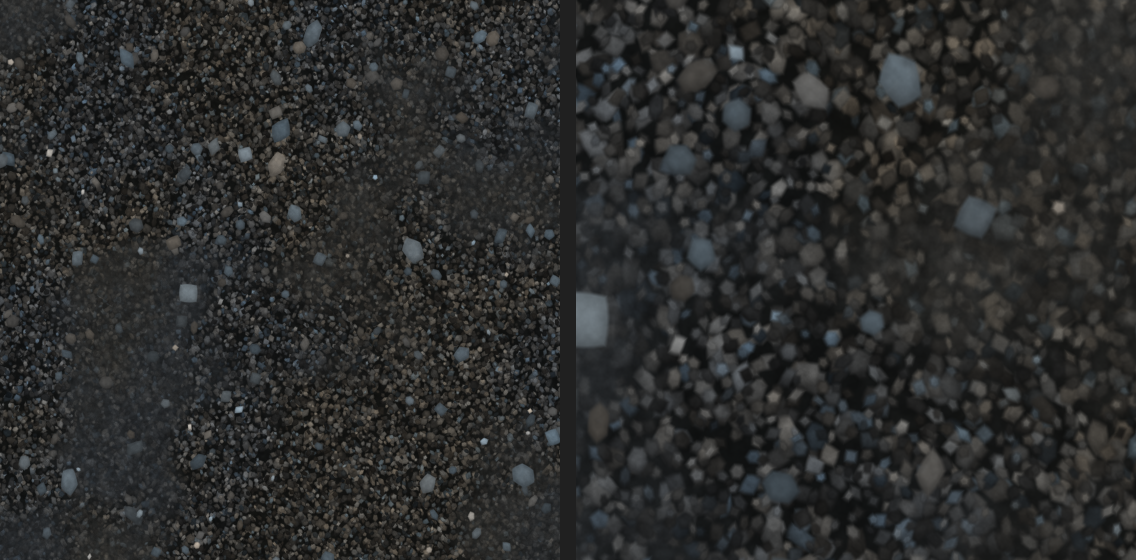
Left, the full canvas; right, a detail of the centre.
A Shadertoy shader for this texture:

```glsl
// Dark damp gravel: layers of small angular grains scattered over near-black soil,
// with smoother silt patches, then sparse blue-grey pebbles and a few pale chips.
// Each layer is a jittered grid of soft polygons, painted one over another.

const float TAU = 6.2831853;
const float EDGE_SOFTNESS = 0.0016;
const float SILT_SCALE = 4.5;
const float MOTTLE_SCALE = 130.0;
const float MOTTLE_AMOUNT = 0.42;
const vec3 GAP_COLOR = vec3(0.066, 0.069, 0.066);
const vec3 SILT_COLOR = vec3(0.178, 0.183, 0.186);
const vec3 WARM_TINT = vec3(1.07, 1.0, 0.91);
const vec3 NEUTRAL_TINT = vec3(0.99, 1.0, 1.0);
const vec3 BLUE_TINT = vec3(0.86, 1.01, 1.12);

vec4 hash4(vec3 p) {
    vec4 q = fract(p.xyzx * vec4(0.1031, 0.1030, 0.0973, 0.1099));
    q += dot(q, q.wzxy + 33.33);
    return fract((q.xxyz + q.yzzw) * q.zywx);
}

float valueNoise(vec2 p, float seed) {
    vec2 cell = floor(p), f = fract(p);
    f = f * f * (3.0 - 2.0 * f);
    float low = mix(hash4(vec3(cell, seed)).x, hash4(vec3(cell + vec2(1, 0), seed)).x, f.x);
    float high = mix(hash4(vec3(cell + vec2(0, 1), seed)).x, hash4(vec3(cell + 1.0, seed)).x, f.x);
    return mix(low, high, f.y);
}

float fbm(vec2 p, float seed) {
    float sum = 0.0, weight = 0.5;
    for (int i = 0; i < 4; i++) {
        sum += weight * valueNoise(p, seed + float(i));
        p = p * 2.03 + 7.1;
        weight *= 0.5;
    }
    return sum / 0.9375;
}

// Rounded polygon "radius" of a point: equals the grain radius on its outline.
float grainRadius(vec2 p, float sides, float angle) {
    float sector = TAU / sides;
    float a = atan(p.y, p.x + 1e-6) + angle;
    float flatSide = cos(floor(0.5 + a / sector) * sector - a) * length(p);
    return mix(length(p), flatSide, 0.7);
}

// Paints one layer. sizes: min and max radius in cells; tones: min and max brightness.
vec3 paintGrains(vec3 color, vec2 uv, float cells, float density, vec2 sizes,
                 vec2 tones, float blueShare, float silt, float seed) {
    vec2 p = uv * cells;
    vec2 home = floor(p);
    float soft = max(EDGE_SOFTNESS, 0.7 / iResolution.y) * cells;
    for (int j = -1; j <= 1; j++)
    for (int i = -1; i <= 1; i++) {
        vec2 cell = home + vec2(i, j);
        vec4 place = hash4(vec3(cell, seed));
        vec4 look = hash4(vec3(cell, seed + 17.0));
        vec4 shade = hash4(vec3(cell, seed + 41.0));
        if (place.z > density) continue;

        // Stretch along a random axis that leans towards the vertical.
        vec2 offset = p - cell - place.xy;
        float tilt = (look.x - 0.5) * 2.2;
        float c = cos(tilt), s = sin(tilt);
        vec2 q = mat2(c, -s, s, c) * offset;
        float stretch = mix(0.95, 1.35, look.y);
        q *= vec2(stretch, 1.0 / stretch);

        float radius = mix(sizes.x, sizes.y, look.z * look.z);
        float r = grainRadius(q, 4.0 + floor(look.w * 3.0), place.w * TAU);
        float cover = 1.0 - smoothstep(radius - soft, radius + soft, r);

        float tone = mix(tones.x, tones.y, pow(shade.x, 1.25));
        vec3 tint = mix(NEUTRAL_TINT, WARM_TINT, shade.y);
        tint = mix(tint, BLUE_TINT, step(shade.z, blueShare) * (0.5 + 0.5 * shade.w));
        float light = 1.03 - 0.2 * smoothstep(0.4, 1.0, r / radius)
                    + 0.1 * clamp(offset.y / radius, -1.0, 1.0);
        vec3 stone = mix(tint * tone * light, SILT_COLOR, 0.55 * silt);
        color = mix(color, stone, cover * (1.0 - 0.25 * silt));
    }
    return color;
}

void mainImage(out vec4 fragColor, in vec2 fragCoord) {
    vec2 uv = fragCoord / iResolution.y;

    // Soil: dark gaps, partly filled with flat silt.
    float silt = smoothstep(0.48, 0.72, fbm(uv * SILT_SCALE, 3.0));
    float coolness = smoothstep(0.4, 0.7, fbm(uv * 5.0 + 9.0, 11.0));
    vec3 color = mix(GAP_COLOR, SILT_COLOR, 0.75 * silt);

    // Dense fine grains.
    vec2 smallSizes = vec2(0.28, 0.58);
    color = paintGrains(color, uv, 100.0, 0.85, smallSizes, vec2(0.11, 0.30), 0.15, silt, 1.0);
    color = paintGrains(color, uv, 74.0, 0.70, smallSizes, vec2(0.12, 0.33), 0.12, silt, 2.0);
    color = paintGrains(color, uv, 112.0, 0.65, smallSizes, vec2(0.09, 0.39), 0.18, silt, 3.0);

    // Uneven surface and slow colour drift.
    float mottle = fbm(uv * MOTTLE_SCALE, 23.0) - 0.5;
    color *= 1.0 + MOTTLE_AMOUNT * mottle;
    color *= mix(vec3(1.02, 1.0, 0.96), vec3(0.96, 1.0, 1.05), coolness);

    // Sparse pebbles, then small pale chips.
    vec3 stones = paintGrains(color, uv, 32.0, 0.11, vec2(0.22, 0.42), vec2(0.26, 0.42), 0.6, 0.3 * silt, 5.0);
    stones = paintGrains(stones, uv, 15.0, 0.06, vec2(0.18, 0.30), vec2(0.34, 0.52), 0.8, 0.0, 6.0);
    stones = paintGrains(stones, uv, 42.0, 0.014, vec2(0.15, 0.28), vec2(0.50, 0.72), 0.6, 0.0, 7.0);
    color = mix(color, stones * (1.0 + 0.25 * mottle), 0.92);

    fragColor = vec4(clamp(color, 0.0, 1.0), 1.0);
}
```
